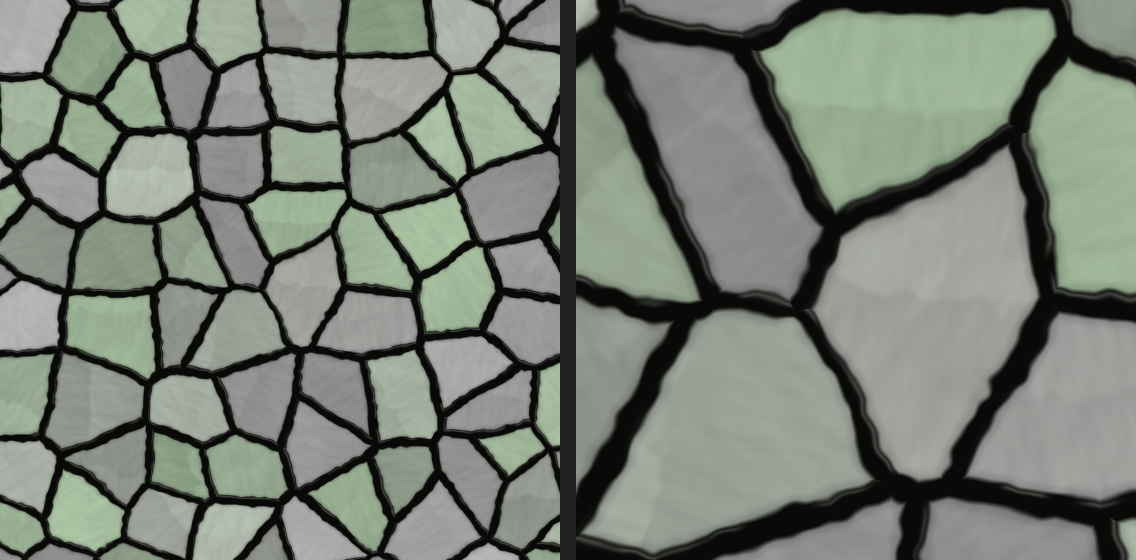
Left, the full canvas; right, a detail of the centre.
A three.js fragment shader for this pattern:

```glsl
varying vec2 vUv;

#define GRID 8.0
#define JOINT_HALF 0.0064
#define EDGE_SOFT 0.0026
#define EDGE_ROUGHNESS 0.0042
#define EDGE_BEND 0.010
#define RELIEF 0.15
#define FACET_DEPTH 0.085
#define JOINT_COLOR vec3(0.035, 0.035, 0.028)
#define STREAK_COLOR vec3(0.29, 0.30, 0.28)
#define GREY_STONE vec3(0.625, 0.625, 0.62)
#define GREEN_STONE vec3(0.595, 0.685, 0.57)
#define RIM_DIRECTION vec2(-0.6, -0.8)

float hash(vec2 p) {
  return fract(sin(dot(p, vec2(127.1, 311.7))) * 43758.5453);
}

vec2 hash2(vec2 p) {
  return vec2(hash(p), hash(p + 37.3));
}

float noise(vec2 p) {
  vec2 i = floor(p);
  vec2 f = fract(p);
  f = f * f * (3.0 - 2.0 * f);
  return mix(mix(hash(i), hash(i + vec2(1.0, 0.0)), f.x),
             mix(hash(i + vec2(0.0, 1.0)), hash(i + 1.0), f.x), f.y);
}

float fbm(vec2 p) {
  float sum = 0.0;
  float amplitude = 0.5;
  for (int i = 0; i < 4; i++) {
    sum += amplitude * noise(p);
    p = p * 2.03 + 11.7;
    amplitude *= 0.5;
  }
  return sum;
}

vec2 noise2(vec2 p) {
  return vec2(noise(p), noise(p + 53.1)) - 0.5;
}

// Finds the stone, its centre offset and the nearest border; returns border distance
float stoneBorder(vec2 p, out vec2 stone, out vec2 toCentre, out vec2 toEdge) {
  vec2 cell = floor(p);
  float nearest = 100.0;
  for (int y = -2; y <= 2; y++) {
    for (int x = -2; x <= 2; x++) {
      vec2 id = cell + vec2(float(x), float(y));
      vec2 offset = id + hash2(id) - p;
      float d = dot(offset, offset);
      if (d < nearest) {
        nearest = d;
        stone = id;
        toCentre = offset;
      }
    }
  }
  float border = 100.0;
  for (int y = -2; y <= 2; y++) {
    for (int x = -2; x <= 2; x++) {
      vec2 id = stone + vec2(float(x), float(y));
      vec2 offset = id + hash2(id) - p;
      vec2 between = offset - toCentre;
      if (dot(between, between) > 0.00001) {
        vec2 normal = normalize(between);
        float d = dot(0.5 * (offset + toCentre), normal);
        if (d < border) {
          border = d;
          toEdge = normal;
        }
      }
    }
  }
  return border;
}

// Stone face: tint, broken facets and fine slaty relief
vec3 stoneFace(vec2 uv, vec2 stone, vec2 toCentre) {
  float tint = smoothstep(0.2, 0.85, hash(stone + 5.7));
  float tone = mix(0.87, 1.12, hash(stone + 19.4));
  float angle = 6.2832 * hash(stone + 71.2);
  vec2 along = vec2(cos(angle), sin(angle));
  vec2 local = vec2(dot(uv, along), dot(uv, vec2(-along.y, along.x)));

  float slope = dot(toCentre, along);
  float ridge = slope + 0.35 * (fbm(uv * 22.0 + stone) - 0.5);
  float facet = smoothstep(-0.03, 0.03, ridge + 0.3 * (hash(stone + 2.6) - 0.5));
  tone += FACET_DEPTH * hash(stone + 8.8) * (facet - 0.5) - 0.05 * slope;

  vec2 grain = local * vec2(28.0, 60.0) + stone * 3.1;
  tone += RELIEF * (fbm(grain) - fbm(grain + vec2(0.18, 0.25)));
  tone += 0.07 * (fbm(uv * 14.0) - 0.47);
  return mix(GREY_STONE, GREEN_STONE, tint) * tone;
}

void main() {
  vec2 bent = vUv + EDGE_BEND * noise2(vUv * 18.0) + EDGE_ROUGHNESS * noise2(vUv * 95.0);
  vec2 stone;
  vec2 toCentre;
  vec2 toEdge;
  float border = stoneBorder(bent * GRID, stone, toCentre, toEdge) / GRID;
  float jointHalf = JOINT_HALF * mix(0.7, 1.3, noise(vUv * 9.0 + 4.0));

  // Soft shade where the stone meets the joint
  vec3 color = stoneFace(vUv, stone, toCentre);
  color *= mix(0.84, 1.0, smoothstep(jointHalf, jointHalf + 0.008, border));
  float joint = 1.0 - smoothstep(jointHalf - 0.5 * EDGE_SOFT, jointHalf + EDGE_SOFT, border);
  color = mix(color, JOINT_COLOR, joint);

  // Thin grey rim inside the joint on one side of each stone
  float lit = smoothstep(0.0, 0.8, dot(toEdge, RIM_DIRECTION));
  float across = (border - 0.72 * jointHalf) / 0.0015;
  float broken = smoothstep(0.2, 0.55, noise(vUv * 45.0 + 9.0));
  color = mix(color, STREAK_COLOR, 0.85 * lit * broken * joint * exp(-across * across));

  gl_FragColor = vec4(color, 1.0);
}
```
